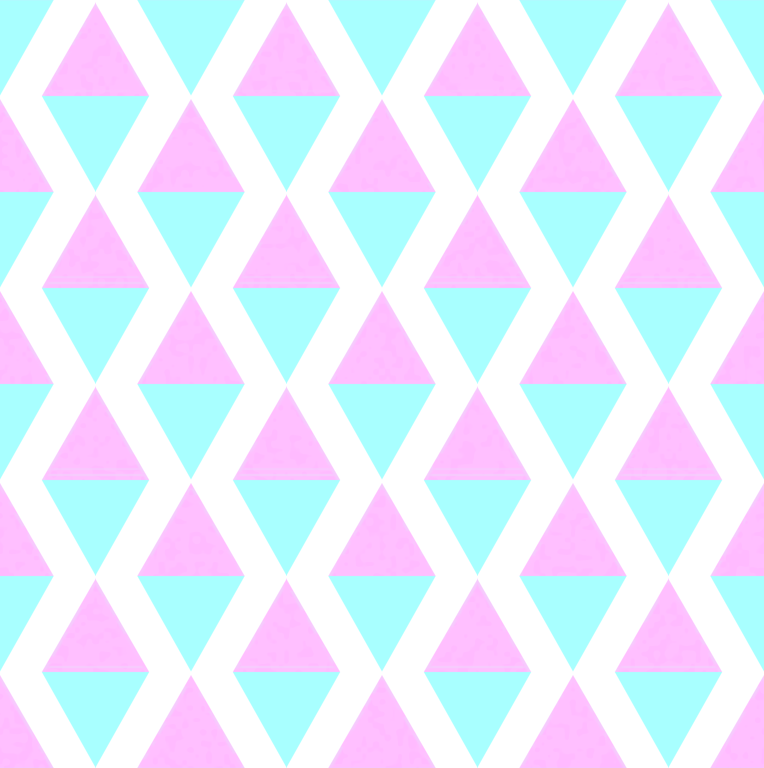
Reproduce this pattern procedurally as a WebGL 2 fragment shader.

```glsl
#version 300 es
precision highp float;
// Staggered diamonds on white, each split into a pink upper and an aqua lower triangle.
uniform vec2 u_resolution;
out vec4 fragColor;

const float REPEATS = 4.0;
const float GRAIN = 128.0;

float hash(vec2 p) {
  p = mod(p, GRAIN);
  vec3 q = fract(vec3(p.xyx) * 0.1031);
  q += dot(q, q.yzx + 33.33);
  return fract((q.x + q.y) * q.z);
}

// Value noise that wraps across the canvas
float noise(vec2 p) {
  vec2 i = floor(p), f = fract(p);
  f = f * f * (3.0 - 2.0 * f);
  return mix(mix(hash(i), hash(i + vec2(1, 0)), f.x),
             mix(hash(i + vec2(0, 1)), hash(i + vec2(1, 1)), f.x), f.y);
}

// Signed distance to a diamond whose widest line lies on y = 0
float diamond(vec2 p) {
  float slope = 0.281 / (p.y > 0.0 ? 0.484 : 0.497);
  return (abs(p.x) + abs(p.y) * slope - 0.281) / sqrt(1.0 + slope * slope);
}

float line(float y, float center, float halfWidth, float aa) {
  return 1.0 - smoothstep(halfWidth - aa, halfWidth + aa, abs(y - center));
}

void main() {
  vec2 uv = gl_FragCoord.xy / u_resolution;
  vec2 p = uv * REPEATS;
  float aa = 0.75 * REPEATS / min(u_resolution.x, u_resolution.y);
  float grain = noise(uv * GRAIN);

  vec3 aqua = vec3(0.66, 1.0, 1.0);
  vec3 lilac = vec3(0.95, 0.82, 0.99);
  vec3 color = vec3(1.0);

  // Two interleaved lattices, half a repeat apart
  for (int k = 0; k < 2; k++) {
    float odd = float(k);
    vec2 q = fract(p - 0.5 * odd + 0.5) - 0.5;
    float d = diamond(q);

    // Slightly mottled pink with a speckled lilac rim
    vec3 pink = mix(vec3(1.0, 0.75, 1.0), vec3(1.0, 0.73, 1.0), smoothstep(0.55, 0.75, grain));
    float rim = smoothstep(-0.024, -0.006, d) * smoothstep(0.15, 0.75, grain);
    pink = mix(pink, lilac, 0.75 * rim);

    // Faint pale bands above the base, varying by row
    float row = mod(floor(p.y), REPEATS);
    float low = row < 2.5 ? 0.65 : 0.35 * grain;
    float high = row > 0.5 && row < 2.5 ? 0.5 : 0.0;
    float bands = low * line(q.y, 0.026, 0.006, aa) + high * line(q.y, 0.057, 0.005, aa);
    pink = mix(pink, lilac, odd * bands * smoothstep(0.0, 0.03, -d));

    vec3 fill = mix(aqua, pink, smoothstep(-aa, aa, q.y));
    color = mix(color, fill, 1.0 - smoothstep(-aa, aa, d));
  }
  fragColor = vec4(color, 1.0);
}
```
